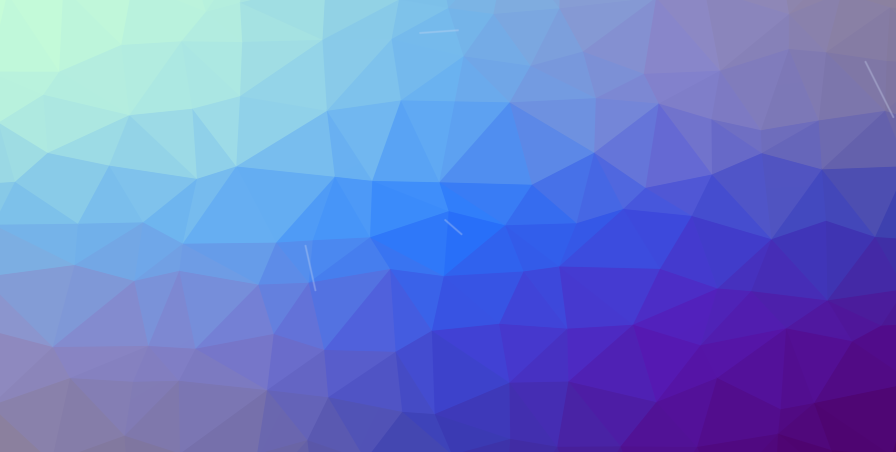
Write a WebGL 1 fragment shader that draws this background.

```glsl
precision highp float;
uniform vec2 u_resolution;

const vec2 CELLS = vec2(14.0, 8.0);
const float JITTER = 0.66;

const vec3 MINT = vec3(0.79, 1.0, 0.84);
const vec3 AQUA = vec3(0.64, 0.88, 0.90);
const vec3 AZURE = vec3(0.14, 0.47, 1.0);
const vec3 VIOLET = vec3(0.34, 0.10, 0.72);
const vec3 PLUM = vec3(0.30, 0.0, 0.38);

vec2 hash2(vec2 p) {
  vec2 q = vec2(dot(p, vec2(127.1, 311.7)), dot(p, vec2(269.5, 183.3)));
  return fract(sin(q) * 43758.5);
}

// Five evenly spaced colour stops
vec3 ramp(float t) {
  float s = clamp(t, 0.0, 1.0) * 4.0;
  vec3 c = mix(MINT, AQUA, clamp(s, 0.0, 1.0));
  c = mix(c, AZURE, clamp(s - 1.0, 0.0, 1.0));
  c = mix(c, VIOLET, clamp(s - 2.0, 0.0, 1.0));
  return mix(c, PLUM, clamp(s - 3.0, 0.0, 1.0));
}

// Average of a horizontal and a downward ramp
vec3 fieldColor(vec2 uv) {
  return 0.5 * (ramp(uv.x) + ramp(1.0 - uv.y));
}

// Jittered grid point, in cell units
vec2 meshPoint(vec2 id) {
  return id + (hash2(id) - 0.5) * JITTER;
}

// Signed distance to a line, positive on its left
float edgeSide(vec2 p, vec2 a, vec2 b) {
  vec2 e = normalize(b - a);
  return e.x * (p.y - a.y) - e.y * (p.x - a.x);
}

// Flat facet colour with its coverage in the fourth channel
vec4 facet(vec2 p, vec2 a, vec2 b, vec2 c, float blur) {
  float inside = min(edgeSide(p, a, b), min(edgeSide(p, b, c), edgeSide(p, c, a)));
  float cover = smoothstep(-blur, blur, inside);
  return vec4(fieldColor((a + b + c) / (3.0 * CELLS)) * cover, cover);
}

// Split a cell along its shorter diagonal
vec4 cellFacets(vec2 p, vec2 id, float blur) {
  vec2 a = meshPoint(id);
  vec2 b = meshPoint(id + vec2(1.0, 0.0));
  vec2 c = meshPoint(id + vec2(1.0, 1.0));
  vec2 d = meshPoint(id + vec2(0.0, 1.0));
  if (distance(a, c) < distance(b, d)) {
    return facet(p, a, b, c, blur) + facet(p, a, c, d, blur);
  }
  return facet(p, a, b, d, blur) + facet(p, b, c, d, blur);
}

// Thin bright seam between two points
float seam(vec2 uv, vec2 a, vec2 b, float aspect) {
  vec2 scale = vec2(aspect, 1.0);
  vec2 p = (uv - a) * scale;
  vec2 e = (b - a) * scale;
  float d = length(p - e * clamp(dot(p, e) / dot(e, e), 0.0, 1.0));
  return 1.0 - smoothstep(0.0, 0.004, d);
}

void main() {
  vec2 uv = gl_FragCoord.xy / u_resolution;
  vec2 p = uv * CELLS;
  float blur = 0.6 * CELLS.y / u_resolution.y;

  // Gather facets from the neighbouring cells
  vec4 sum = vec4(fieldColor(uv), 1.0) * 0.001;
  for (int j = -1; j <= 1; j++) {
    for (int i = -1; i <= 1; i++) {
      sum += cellFacets(p, floor(p) + vec2(float(i), float(j)), blur);
    }
  }
  vec3 color = sum.rgb / sum.a;

  // Faint seams
  float aspect = u_resolution.x / u_resolution.y;
  float glint = seam(uv, vec2(0.497, 0.513), vec2(0.515, 0.482), aspect);
  glint = max(glint, seam(uv, vec2(0.341, 0.456), vec2(0.352, 0.358), aspect));
  glint = max(glint, seam(uv, vec2(0.966, 0.863), vec2(0.997, 0.741), aspect));
  glint = max(glint, seam(uv, vec2(0.469, 0.927), vec2(0.511, 0.933), aspect));
  gl_FragColor = vec4(mix(color, vec3(0.8, 0.85, 0.95), 0.35 * glint), 1.0);
}
```
